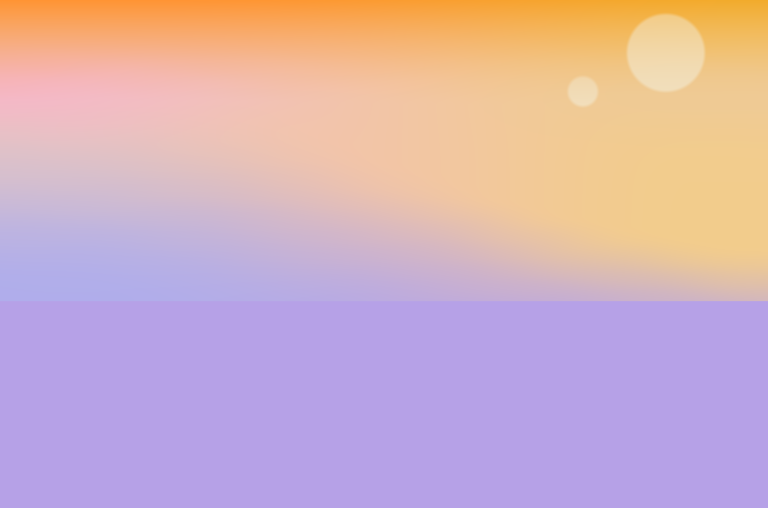
Reproduce this background procedurally as a WebGL 2 fragment shader.

```glsl
#version 300 es
precision highp float;

uniform vec2 u_resolution;
out vec4 fragColor;

vec2 hashGradient(vec2 cell) {
    float angle = 6.2832 * fract(sin(dot(cell, vec2(127.1, 311.7))) * 43758.5);
    return vec2(cos(angle), sin(angle));
}

float gradientNoise(vec2 p) {
    vec2 i = floor(p), f = fract(p);
    vec2 u = f * f * f * (f * (f * 6.0 - 15.0) + 10.0);
    vec2 e = vec2(0.0, 1.0);
    float low = mix(dot(hashGradient(i), f),
                    dot(hashGradient(i + e.yx), f - e.yx), u.x);
    float high = mix(dot(hashGradient(i + e), f - e),
                     dot(hashGradient(i + e.yy), f - e.yy), u.x);
    return mix(low, high, u.y);
}

vec3 skyColor(vec2 uv) {
    // Warm middle: dusty rose to peach to gold
    vec3 warm = mix(vec3(0.92, 0.79, 0.74), vec3(0.95, 0.77, 0.66), smoothstep(0.0, 0.5, uv.x));
    warm = mix(warm, vec3(0.95, 0.80, 0.55), smoothstep(0.4, 0.9, uv.x));

    // Pink glow at the left, pale sand high at the right
    float band = exp(-pow((uv.y - 0.83) / 0.10, 2.0));
    warm = mix(warm, vec3(0.96, 0.72, 0.78), band * (1.0 - smoothstep(0.0, 0.55, uv.x)));
    warm = mix(warm, vec3(0.93, 0.79, 0.60), 0.7 * band * smoothstep(0.5, 0.9, uv.x));

    // Lilac haze, sloping down to the right
    vec3 lilac = mix(vec3(0.69, 0.68, 0.92), vec3(0.74, 0.66, 0.87), smoothstep(0.1, 0.7, uv.x));
    float hazeTop = mix(0.82, 0.52, smoothstep(0.1, 1.0, uv.x));
    float haze = 1.0 - smoothstep(mix(0.42, 0.32, uv.x), hazeTop, uv.y);
    vec3 color = mix(warm, lilac, haze);

    // Orange upper edge
    vec3 orange = mix(vec3(1.0, 0.58, 0.20), vec3(0.95, 0.67, 0.17), smoothstep(0.2, 1.0, uv.x));
    float rise = clamp((uv.y - 0.80) / 0.20, 0.0, 1.0);
    return mix(color, orange, pow(rise, mix(1.4, 1.7, uv.x)));
}

void main() {
    vec2 uv = gl_FragCoord.xy / u_resolution;
    float aspect = u_resolution.x / u_resolution.y;
    vec2 p = vec2(uv.x * aspect, uv.y);

    // Sky with faint streaks of cloud
    float streaks = gradientNoise(uv * vec2(4.0, 12.0)) + 0.5 * gradientNoise(uv * vec2(9.0, 30.0));
    vec3 color = skyColor(uv + vec2(0.0, 0.012 * streaks * (1.0 - smoothstep(0.8, 0.95, uv.y))));

    // Two pale discs: centre and radius
    vec3 discs[2] = vec3[2](vec3(0.867, 0.896, 0.077), vec3(0.759, 0.820, 0.030));
    for (int i = 0; i < 2; i++) {
        vec2 offset = p - vec2(discs[i].x * aspect, discs[i].y);
        float radius = discs[i].z;
        float cover = 1.0 - smoothstep(radius - 0.005, radius + 0.004, length(offset));
        float opacity = 0.62 - 0.12 * offset.y / radius;
        color = mix(color, vec3(0.95, 0.90, 0.79), cover * opacity);
    }

    // Flat ground
    float pixel = 1.0 / u_resolution.y;
    float ground = 1.0 - smoothstep(-0.5 * pixel, 0.5 * pixel, uv.y - 0.407);
    color = mix(color, vec3(0.713, 0.632, 0.906), ground);

    fragColor = vec4(color, 1.0);
}
```
